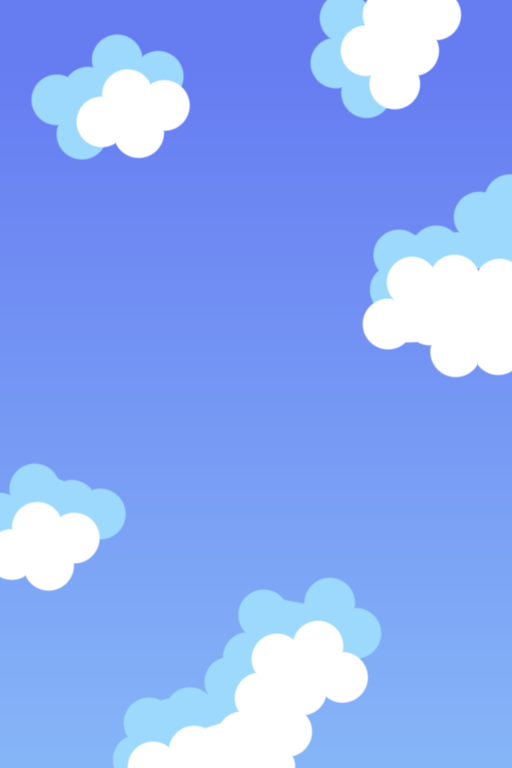
Give the GLSL for this background, as a WebGL 2 fragment shader.

```glsl
#version 300 es
precision highp float;
// Puffy white clouds with pale blue shadows on a blue gradient sky.

uniform vec2 u_resolution;
out vec4 outColor;

const float PUFF_RADIUS = 4.95;
const float BRIDGE_RADIUS = 3.7;
const vec3 SKY_TOP = vec3(0.40, 0.485, 0.945);
const vec3 SKY_BOTTOM = vec3(0.525, 0.71, 0.97);
const vec3 CLOUD_SHADE = vec3(0.61, 0.85, 0.99);
const vec3 CLOUD_WHITE = vec3(1.0);

// Two round puffs at center +/- arm, joined by a thinner bridge.
float puffPair(vec2 p, vec2 center, vec2 arm) {
  vec2 q = p - center;
  float puffs = min(length(q - arm), length(q + arm)) - PUFF_RADIUS;
  float along = clamp(dot(q, arm) / dot(arm, arm), -1.0, 1.0);
  return min(puffs, length(q - arm * along) - BRIDGE_RADIUS);
}

// Four puffs on a skewed ring spanned by two arms.
float puffRing(vec2 p, vec2 center, vec2 armA, vec2 armB) {
  return min(puffPair(p, center, armA), puffPair(p, center, armB));
}

// Pale rear layer of every cloud.
float shadeLayer(vec2 p) {
  // upper left
  float d = puffRing(p, vec2(21.0, 17.2), vec2(9.9, -2.3), vec2(1.9, -5.5));
  d = min(d, puffPair(p, vec2(16.6, 22.1), vec2(0.6, -4.1)));
  // upper right
  d = min(d, puffRing(p, vec2(69.5, 10.8), vec2(-2.1, -7.3), vec2(-3.9, 1.5)));
  // right edge
  d = min(d, puffPair(p, vec2(88.3, 49.1), vec2(10.4, -0.7)));
  d = min(d, puffPair(p, vec2(81.2, 52.8), vec2(4.0, -3.8)));
  d = min(d, puffPair(p, vec2(96.6, 40.7), vec2(3.0, -1.7)));
  // left edge
  d = min(d, puffPair(p, vec2(10.4, 97.1), vec2(3.6, 1.6)));
  d = min(d, puffPair(p, vec2(9.8, 100.8), vec2(9.8, -0.4)));
  // bottom
  d = min(d, puffRing(p, vec2(60.5, 121.9), vec2(9.0, 1.8), vec2(3.9, -4.1)));
  d = min(d, puffPair(p, vec2(46.7, 130.8), vec2(1.8, -2.4)));
  d = min(d, puffPair(p, vec2(33.1, 140.2), vec2(4.0, -1.0)));
  return min(d, puffPair(p, vec2(34.5, 144.3), vec2(-7.5, 4.1)));
}

// White front layer of every cloud.
float whiteLayer(vec2 p) {
  // upper left and left edge share one shape
  vec2 armA = vec2(6.1, -1.6);
  vec2 armB = vec2(1.1, 3.7);
  float d = puffRing(p, vec2(26.0, 22.2), armA, armB);
  d = min(d, puffRing(p, vec2(8.4, 106.7), armA, armB));
  // upper right
  d = min(d, puffRing(p, vec2(78.3, 6.4), vec2(6.8, -3.5), vec2(-2.5, -3.5)));
  d = min(d, puffPair(p, vec2(78.8, 8.7), vec2(-1.7, 7.7)));
  // right edge
  d = min(d, puffRing(p, vec2(88.9, 61.7), vec2(8.4, 6.6), vec2(0.1, 7.0)));
  d = min(d, puffPair(p, vec2(87.9, 62.9), vec2(12.1, -0.4)));
  d = min(d, puffPair(p, vec2(90.8, 59.0), vec2(6.8, -3.5)));
  // bottom
  d = min(d, puffRing(p, vec2(60.5, 130.5), vec2(6.4, 1.8), vec2(1.6, -4.3)));
  d = min(d, puffPair(p, vec2(53.4, 139.6), vec2(2.6, 3.3)));
  d = min(d, puffPair(p, vec2(42.6, 145.3), vec2(4.7, -1.4)));
  return min(d, puffPair(p, vec2(41.3, 149.8), vec2(11.4, 0.0)));
}

// Smooth coverage of a shape from its signed distance.
float coverage(float d, float softness) {
  return 1.0 - smoothstep(-softness, softness, d);
}

void main() {
  // Percent of the canvas width, measured down from the top left.
  float unit = 100.0 / u_resolution.x;
  vec2 p = vec2(gl_FragCoord.x, u_resolution.y - gl_FragCoord.y) * unit;
  float softness = max(0.25, 0.7 * unit);

  // Sky
  float depth = p.y / (u_resolution.y * unit);
  vec3 color = mix(SKY_TOP, SKY_BOTTOM, clamp((depth - 0.08) / 0.92, 0.0, 1.0));

  // Clouds
  color = mix(color, CLOUD_SHADE, coverage(shadeLayer(p), softness));
  color = mix(color, CLOUD_WHITE, coverage(whiteLayer(p), softness));
  outColor = vec4(color, 1.0);
}
```
